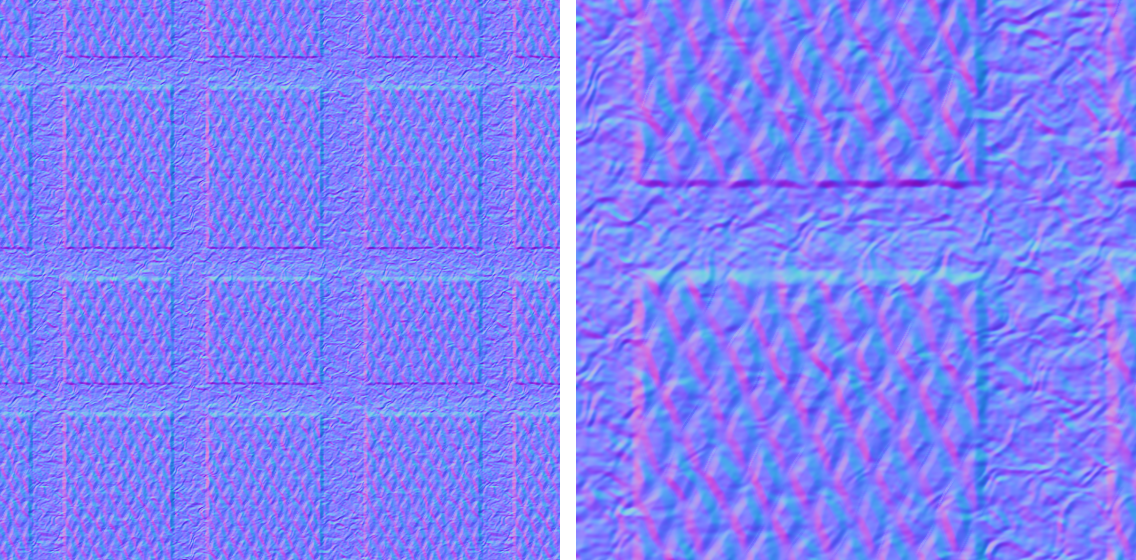
Left: the whole. Right: its middle third, enlarged.
This texture map is drawn by a WebGL 2 fragment shader. Its source:

```glsl
#version 300 es
precision highp float;
// Tangent-space normal map: raised panels of knurled diamonds over rough ground, tiling.

#define MAP_UNITS 768.0               // map units across the canvas
#define TILE vec2(617.0, 448.0)       // repeat size in map units
#define TILE_ORIGIN vec2(60.0, 100.0) // top-left corner of the first tile
#define DIAMOND vec2(19.5, 37.5)      // full width and height of a diamond
#define DIAMOND_HEIGHT 2.2
#define PANEL_HEIGHT 2.2
#define APRON_HEIGHT 2.6              // soft slope above each panel
#define GROUND_ROUGHNESS 1.9
#define PANEL_ROUGHNESS 0.95
#define SAMPLE_STEP 0.75              // half-width of the slope estimate

uniform vec2 u_resolution;
out vec4 fragColor;

// Start and end of each panel column and row inside one tile
const vec2 COLUMNS[3] = vec2[3](vec2(25.0, 180.0), vec2(221.0, 385.0), vec2(438.0, 603.0));
const vec2 ROWS[2] = vec2[2](vec2(16.0, 242.0), vec2(278.0, 428.0));

float hash(vec2 p) {
    vec3 q = fract(vec3(p.xyx) * 0.1031);
    q += dot(q, q.yzx + 33.33);
    return fract((q.x + q.y) * q.z);
}

// Value noise that wraps after a whole number of cells
float tiledNoise(vec2 uv, vec2 cells) {
    vec2 p = uv * cells;
    vec2 i = floor(p);
    vec2 f = p - i;
    f = f * f * (3.0 - 2.0 * f);
    float a = hash(mod(i, cells));
    float b = hash(mod(i + vec2(1.0, 0.0), cells));
    float c = hash(mod(i + vec2(0.0, 1.0), cells));
    float d = hash(mod(i + 1.0, cells));
    return mix(mix(a, b, f.x), mix(c, d, f.x), f.y);
}

// Band from span.x to span.y with separate ramp widths at each end
float band(float x, vec2 span, float rise, float fall) {
    return smoothstep(span.x, span.x + rise, x)
         * (1.0 - smoothstep(span.y - fall, span.y, x));
}

// Crumpled leather: warped lumps that lean up to the right, with fine pits
float grain(vec2 uv) {
    vec2 warp = vec2(tiledNoise(uv + 0.61, vec2(58.0, 46.0)),
                     tiledNoise(uv + 0.23, vec2(51.0, 44.0))) - 0.5;
    vec2 w = uv + warp * 9.0 / TILE;
    vec2 sheared = vec2(w.x, w.y + w.x);
    float h = 0.75 * tiledNoise(w, vec2(64.0, 82.0));
    h += 0.75 * tiledNoise(sheared + 0.37, vec2(103.0, 89.0));
    h += 0.45 * tiledNoise(w + 0.11, vec2(127.0, 147.0));
    h += 0.3 * tiledNoise(uv, vec2(211.0, 205.0));
    return h;
}

// Pillows in long rows that run down to the right, split by shallower cuts
float diamonds(vec2 p, vec2 uv) {
    vec2 warp = vec2(tiledNoise(uv, vec2(36.0, 27.0)),
                     tiledNoise(uv + 0.5, vec2(33.0, 25.0))) - 0.5;
    vec2 g = (p + warp * vec2(3.5, 6.0)) / DIAMOND;
    vec2 lattice = vec2(g.x - g.y, g.x + g.y);
    vec2 f = fract(lattice);
    float amount = 0.8 + 0.4 * hash(floor(lattice) + 90.0);
    float across = band(f.x, vec2(0.02, 0.98), 0.3, 0.36);
    float along = band(f.y, vec2(0.02, 0.98), 0.28, 0.32);
    return amount * across * mix(0.3, 1.0, along);
}

float surfaceHeight(vec2 mapPos) {
    vec2 p = mod(mapPos - TILE_ORIGIN, TILE);
    vec2 uv = p / TILE;
    vec2 wobble = vec2(tiledNoise(uv, vec2(50.0, 40.0)),
                       tiledNoise(uv + 0.2, vec2(60.0, 38.0))) - 0.5;
    vec2 q = p + wobble * 1.2;

    // Panel, shoulder and apron profiles
    float column = 0.0, shoulder = 0.0, row = 0.0, apron = 0.0;
    for (int i = 0; i < 3; i++) {
        column += band(q.x, COLUMNS[i], 7.0, 7.0);
        shoulder += band(q.x, COLUMNS[i] + vec2(-7.0, 7.0), 6.0, 6.0);
    }
    for (int i = 0; i < 2; i++) {
        row += band(q.y, ROWS[i], 9.0, 4.0);
        apron += band(q.y, ROWS[i] + vec2(-18.0, 0.0), 26.0, 120.0);
    }
    float panel = column * row;

    float h = PANEL_HEIGHT * panel + APRON_HEIGHT * apron * mix(0.7, 1.0, column);
    h += 0.5 * shoulder;
    h += DIAMOND_HEIGHT * diamonds(p, uv) * panel;
    h += mix(GROUND_ROUGHNESS, PANEL_ROUGHNESS, panel) * grain(uv);
    return h;
}

void main() {
    vec2 p = gl_FragCoord.xy / u_resolution;
    vec2 mapPos = vec2(p.x, 1.0 - p.y) * MAP_UNITS;

    // Central differences of the height give the slope
    vec2 e = vec2(SAMPLE_STEP, 0.0);
    vec2 slope = vec2(surfaceHeight(mapPos + e.xy) - surfaceHeight(mapPos - e.xy),
                      surfaceHeight(mapPos + e.yx) - surfaceHeight(mapPos - e.yx));
    slope /= 2.0 * SAMPLE_STEP;

    // Red brightens on left-facing slopes, green on upward-facing ones
    vec3 normal = normalize(vec3(slope, 1.0));
    fragColor = vec4(0.5 + 0.5 * normal, 1.0);
}
```
